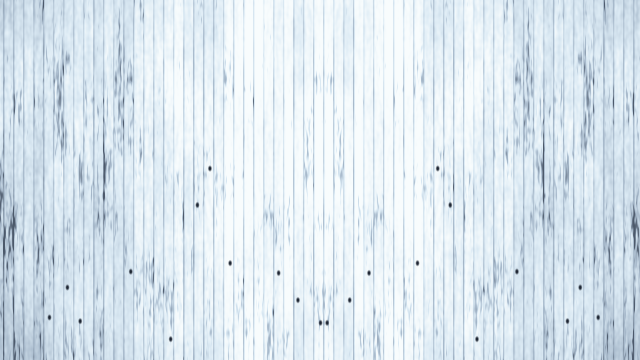
Reproduce this texture procedurally as a WebGL 1 fragment shader.

```glsl
precision highp float;
// Whitewashed vertical planks, mirrored about a near-central axis. Each plank
// gets its own tint, stretched gradient noise thins the paint along the grain,
// and seams, sparse knots and a pale blue vignette finish the boards.

uniform vec2 u_resolution;

#define PLANKS 64.0        // planks across the canvas
#define AXIS 0.506         // mirror line, fraction of the width
#define SEAM_HALF 0.045    // half seam width, in planks
#define SEAM_DARK 0.68     // strongest seam tone
#define WEAR_CENTRE 0.24   // wear threshold at the axis
#define WEAR_SIDE 0.08     // wear threshold at the sides
#define WEAR_DARK 0.60     // tone added by full wear
#define FIBRE 0.15         // contrast of the fine fibres
#define KNOT_ROWS 3.0      // possible knots down each plank
#define KNOT_CHANCE 0.10   // chance in the lowest row

const vec3 WHITE = vec3(0.972, 0.988, 0.992);
const vec3 PALE_BLUE = vec3(0.86, 0.918, 0.958);
const vec3 BLUE_GREY = vec3(0.66, 0.73, 0.80);
const vec3 BARE_WOOD = vec3(0.30, 0.35, 0.42);
const vec3 KNOT_COLOR = vec3(0.12, 0.15, 0.20);

float hash(vec2 p) {
  vec3 q = fract(vec3(p.xyx) * vec3(0.1031, 0.1030, 0.0973));
  q += dot(q, q.yzx + 33.33);
  return fract((q.x + q.y) * q.z);
}

float cornerSlope(vec2 cell, vec2 offset) {
  float angle = 6.28318 * hash(cell);
  return dot(vec2(cos(angle), sin(angle)), offset);
}

float gradientNoise(vec2 p) {
  vec2 i = floor(p), f = fract(p);
  vec2 u = f * f * f * (f * (f * 6.0 - 15.0) + 10.0);
  vec2 e = vec2(1.0, 0.0);
  float low = mix(cornerSlope(i, f), cornerSlope(i + e, f - e), u.x);
  float high = mix(cornerSlope(i + e.yx, f - e.yx),
                   cornerSlope(i + e.xx, f - e.xx), u.x);
  return mix(low, high, u.y);
}

// Tone 0 is fresh paint, 1 is bare wood.
vec3 paintRamp(float tone) {
  vec3 c = mix(WHITE, PALE_BLUE, smoothstep(0.0, 0.26, tone));
  c = mix(c, BLUE_GREY, smoothstep(0.18, 0.58, tone));
  return mix(c, BARE_WOOD, smoothstep(0.55, 1.0, tone));
}

// Broad light: white in the upper middle, bluer at the sides and foot.
float vignette(float side, float y) {
  float foot = (1.0 - y) * (1.0 - y);
  float top = smoothstep(0.72, 1.0, y);
  return 0.02 + 0.20 * smoothstep(0.2, 1.0, side)
       + foot * (0.07 + 0.13 * side * side) + 0.06 * top;
}

// Worn paint: long patches per plank broken into thin vertical splinters.
float wear(float x, float plank, float y, float side) {
  float patches = gradientNoise(vec2(plank * 5.37 + x * 0.3, y * 4.5))
                + 0.4 * gradientNoise(vec2(x * 0.33 + 40.0, y * 3.0));
  float grain = gradientNoise(vec2(x * 3.3, y * 9.0 + 9.0))
              + 0.8 * gradientNoise(vec2(x * 5.1 + 70.0, y * 34.0));
  float threshold = mix(WEAR_CENTRE, WEAR_SIDE, smoothstep(0.0, 0.9, side));
  threshold += 0.25 * smoothstep(0.6, 1.0, y);
  return smoothstep(threshold, threshold + 0.7, 0.65 * grain + 0.85 * patches);
}

float seamTone(float x, float y, float pixel) {
  float seam = floor(x + 0.5);
  float dist = abs(x - seam);
  float line = clamp(0.5 + (SEAM_HALF - dist) / pixel, 0.0, 1.0);
  float strength = mix(0.5, 1.0, hash(vec2(seam, 17.0)));
  strength *= 0.9 + 0.7 * gradientNoise(vec2(seam * 3.71, y * 9.0));
  strength *= 1.0 - 0.35 * smoothstep(0.75, 1.0, y);
  return SEAM_DARK * line * strength;
}

float knotMask(vec2 plankCell, float y, float plankHeight, float pixel) {
  float row = floor(y * KNOT_ROWS);
  vec2 id = vec2(plankCell.x, row + 23.0);
  vec2 centre = vec2(mix(0.3, 0.7, hash(id + 3.0)),
                     (row + mix(0.15, 0.85, hash(id + 8.0))) / KNOT_ROWS);
  vec2 d = vec2(plankCell.y - centre.x, (y - centre.y) * plankHeight);
  float dist = length(d * vec2(1.0, 0.65)) - 0.15;
  float chance = KNOT_CHANCE * (1.0 - 0.8 * row / KNOT_ROWS);
  return step(hash(id), chance) * (1.0 - smoothstep(-pixel, pixel, dist));
}

void main() {
  vec2 uv = gl_FragCoord.xy / u_resolution;
  float offset = abs(uv.x - AXIS);
  float side = 2.0 * offset;
  float x = offset * PLANKS;
  float plank = floor(x);
  float pixel = PLANKS / u_resolution.x;

  // Paint: vignette, plank tint, soft clouds and fine fibres
  float tone = vignette(side, uv.y);
  tone += 0.11 * (hash(vec2(plank, 5.0)) - 0.45);
  tone += 0.12 * gradientNoise(vec2(x * 0.22, uv.y * 3.5 + 20.0));
  float fibre = gradientNoise(vec2(x * 2.7 + 11.0, uv.y * 16.0))
              + 0.6 * gradientNoise(vec2(x * 3.3 + 90.0, uv.y * 60.0));
  tone += FIBRE * (0.6 + 0.4 * side) * fibre;

  // Wear, seams and knots
  tone = max(tone, 0.0) + WEAR_DARK * wear(x, plank, uv.y, side);
  tone += seamTone(x, uv.y, pixel);
  vec3 color = paintRamp(clamp(tone, 0.0, 1.0));
  float plankHeight = PLANKS * u_resolution.y / u_resolution.x;
  float knot = knotMask(vec2(plank, x - plank), uv.y, plankHeight, pixel);

  gl_FragColor = vec4(mix(color, KNOT_COLOR, knot), 1.0);
}
```
